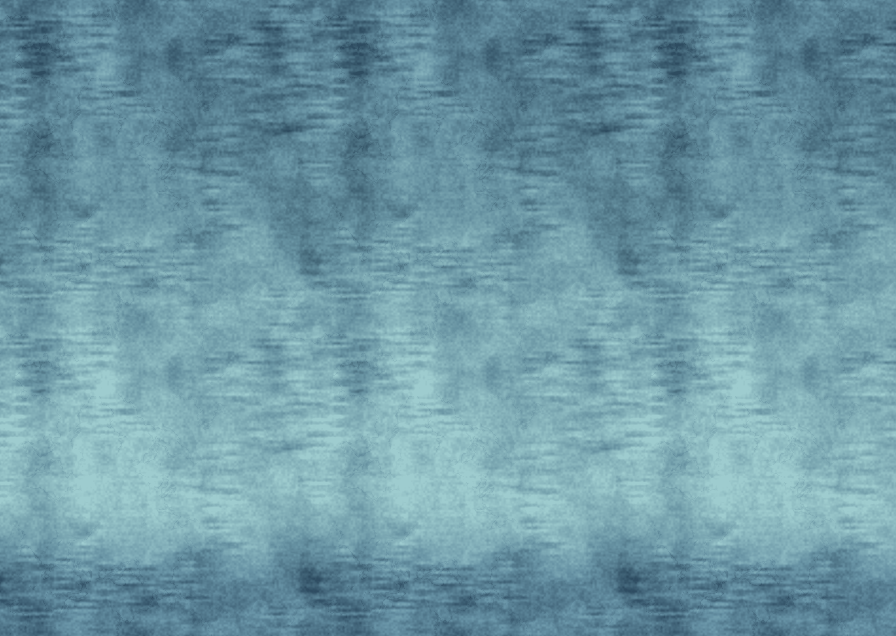
A WebGL 2 fragment shader for this texture:

```glsl
#version 300 es
precision highp float;
// A weathered, teal painted wall: a vertical light gradient over a square
// repeating tile of mottled stains, vertical streaks, brush dashes and grain.
// All noise wraps at the tile edge, so the pattern repeats without seams.

uniform vec2 u_resolution;
out vec4 fragColor;

const float TILE_SIZE = 0.5;          // in canvas heights
const vec3 SHADOW = vec3(0.18, 0.30, 0.37);
const vec3 MIDTONE = vec3(0.40, 0.57, 0.63);
const vec3 LIGHT = vec3(0.62, 0.80, 0.81);
const float CLOUD_AMOUNT = 0.20;
const float STREAK_AMOUNT = 0.09;
const float STAIN_AMOUNT = 0.13;
const float DASH_AMOUNT = 0.11;
const float VEIN_AMOUNT = 0.045;
const float GRAIN_AMOUNT = 0.11;

// Main stains: centre x, y in the tile, radius, strength
const int STAIN_COUNT = 8;
const vec4 STAINS[STAIN_COUNT] = vec4[](
  vec4(0.54, 0.82, 0.045, 1.0), vec4(0.90, 0.58, 0.045, 0.9),
  vec4(0.72, 0.69, 0.080, 0.6), vec4(0.14, 0.84, 0.070, 0.9),
  vec4(0.97, 0.20, 0.045, 1.2), vec4(0.06, 0.17, 0.070, 0.6),
  vec4(0.82, 0.90, 0.080, 0.5), vec4(0.57, 0.55, 0.050, 0.5));

float hash(vec2 cell, float seed) {
  uvec2 q = uvec2(cell) + uvec2(uint(seed) * 977u, uint(seed) * 613u);
  uint h = q.x * 1597334673u ^ q.y * 3812015801u;
  h = (h ^ (h >> 15)) * 2246822519u;
  h = (h ^ (h >> 13)) * 3266489917u;
  return float((h ^ (h >> 16)) >> 8) / 16777216.0;
}

// Value noise with a whole number of cells per tile
float tileNoise(vec2 uv, vec2 cells, float seed) {
  vec2 p = uv * cells;
  vec2 i = floor(p), f = fract(p);
  f = f * f * (3.0 - 2.0 * f);
  vec2 a = mod(i, cells), b = mod(i + 1.0, cells);
  return mix(mix(hash(a, seed), hash(vec2(b.x, a.y), seed), f.x),
             mix(hash(vec2(a.x, b.y), seed), hash(b, seed), f.x), f.y);
}

float tileFbm(vec2 uv, vec2 cells, float seed) {
  float sum = 0.0, weight = 0.5;
  for (int k = 0; k < 5; k++) {
    sum += weight * tileNoise(uv, cells, seed + float(k));
    cells *= 2.0;
    weight *= 0.55;
  }
  return sum / 1.055;
}

// Brightness by height: dark foot, bright lower wall, dusky top
float wallGradient(float y) {
  float foot = mix(0.335, 0.55, smoothstep(0.07, 0.20, y));
  return foot - 0.05 * smoothstep(0.20, 0.45, y) - 0.16 * smoothstep(0.40, 0.85, y);
}

// Distance from a vertical line, wrapped around the tile
float band(float x, float centre, float width) {
  float d = fract(x - centre + 0.5) - 0.5;
  return exp(-d * d / (width * width));
}

float stains(vec2 uv) {
  float sum = 0.0;
  for (int k = 0; k < STAIN_COUNT; k++) {
    vec4 s = STAINS[k];
    vec2 d = fract(uv - s.xy + 0.5) - 0.5;
    sum += s.w * exp(-dot(d, d) / (s.z * s.z));
  }
  return sum;
}

void main() {
  vec2 p = gl_FragCoord.xy / u_resolution.y;
  vec2 uv = p / TILE_SIZE;

  // Ragged outlines for clouds and stains
  vec2 warp = vec2(tileFbm(uv, vec2(12.0), 3.0), tileFbm(uv, vec2(12.0), 11.0)) - 0.5;
  vec2 ragged = uv + 0.11 * warp;
  float clouds = tileFbm(ragged, vec2(9.0, 8.0), 21.0) - 0.5;
  float flakes = smoothstep(0.50, 0.64, tileNoise(ragged, vec2(17.0), 31.0)) - 0.4;

  // Soft drips, with one dark and one bright column
  float drips = tileFbm(uv + 0.04 * warp, vec2(14.0, 2.0), 41.0) - 0.5;
  float columns = 0.7 * band(uv.x, 0.26, 0.05) + 0.25 * band(uv.x, 0.44, 0.08)
                - 0.9 * band(uv.x + 0.02 * warp.x, 0.13, 0.04)
                - 0.5 * band(uv.x, 0.97, 0.04);

  // Dry brush dashes in patches
  float patches = smoothstep(0.42, 0.72, tileNoise(ragged, vec2(7.0, 6.0), 51.0));
  float dashes = tileNoise(uv, vec2(15.0, 100.0), 61.0) - 0.5;
  float dashTone = dashes * (0.3 + 1.3 * patches);

  // Thin wandering cracks and fine grain
  float crack = abs(tileFbm(ragged, vec2(10.0), 71.0) - 0.5);
  float veins = (1.0 - smoothstep(0.0, 0.025, crack)) * smoothstep(0.35, 0.65, tileNoise(uv, vec2(6.0), 81.0));
  float grain = 0.6 * tileNoise(uv, vec2(150.0), 91.0) + 0.4 * tileNoise(uv, vec2(75.0, 90.0), 95.0) - 0.5;

  float tone = wallGradient(p.y) + 0.01;
  tone += CLOUD_AMOUNT * clouds - 0.028 * flakes;
  tone += STREAK_AMOUNT * (drips + 0.6 * columns);
  tone -= STAIN_AMOUNT * stains(ragged) * (0.75 + 0.8 * clouds);
  tone += DASH_AMOUNT * dashTone - VEIN_AMOUNT * veins + GRAIN_AMOUNT * grain;

  // Shade through the three wall colours
  vec3 color = mix(SHADOW, MIDTONE, clamp((tone - SHADOW.r) / (MIDTONE.r - SHADOW.r), 0.0, 1.0));
  color = mix(color, LIGHT, clamp((tone - MIDTONE.r) / (LIGHT.r - MIDTONE.r), 0.0, 1.0));
  color.b += 0.015 * (1.0 - smoothstep(0.05, 0.2, p.y)) + 0.01 * smoothstep(0.6, 1.0, p.y);
  fragColor = vec4(color, 1.0);
}
```
